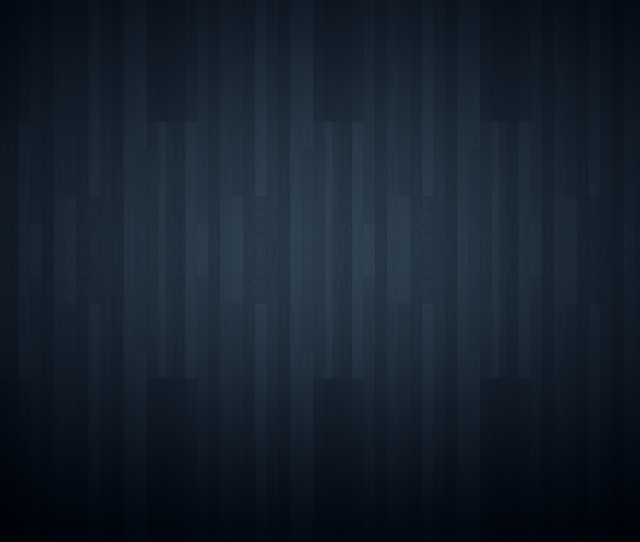
Write a Shadertoy shader that draws this texture.

```glsl
// Dark blue wooden planks under a soft spotlight. A group of narrow upright
// boards repeats across the canvas and mirrors about one horizontal line;
// stretched gradient noise gives the grain, an off-centre falloff the light.

#define GROUP_WIDTH 0.3077
#define GROUP_START 0.2923
#define PLANK_WIDTH 0.02154
#define STRIP_WIDTH 0.01385
#define MIRROR_Y 0.5385
#define LIGHT_CENTER vec2(0.5, 0.55)
#define LIGHT_PEAK 0.295
#define GRAIN_AMOUNT 0.11
#define RING_AMOUNT 0.035
#define SHADE_DARK vec3(0.04, 0.07, 0.11)
#define SHADE_BRIGHT vec3(0.15, 0.21, 0.27)

// Board tones near the mirror line and beyond the joint, right to left
const float INNER_TONE[15] = float[](0.97, 1.01, 1.06, 0.91, 0.96, 0.98, 0.95,
    1.08, 1.05, 0.92, 1.08, 1.07, 0.91, 0.95, 1.07);
const float OUTER_TONE[15] = float[](0.89, 1.07, 1.06, 0.91, 0.98, 1.09, 0.94,
    0.99, 1.02, 0.92, 1.00, 0.93, 0.88, 0.87, 0.86);
const float JOINT[15] = float[](0.237, 0.188, 0.188, 0.6, 0.0985, 0.0985, 0.0985,
    0.0985, 0.0985, 0.6, 0.049, 0.237, 0.237, 0.237, 0.237);

vec2 gradientAt(vec2 cell) {
    vec2 h = vec2(dot(cell, vec2(127.1, 311.7)), dot(cell, vec2(269.5, 183.3)));
    return 2.0 * fract(sin(h) * 43758.5) - 1.0;
}

float gradientNoise(vec2 p) {
    vec2 i = floor(p), f = fract(p);
    vec2 w = f * f * f * (f * (f * 6.0 - 15.0) + 10.0);
    vec2 e = vec2(0.0, 1.0);
    float low = mix(dot(gradientAt(i), f),
                    dot(gradientAt(i + e.yx), f - e.yx), w.x);
    float high = mix(dot(gradientAt(i + e.xy), f - e.xy),
                     dot(gradientAt(i + e.yy), f - e.yy), w.x);
    return mix(low, high, w.y);
}

// Fine fibres over broad streaks, both stretched along the board
float fibres(vec2 p, float seed) {
    float bend = 0.003 * gradientNoise(vec2(p.x * 30.0, p.y * 14.0 + seed));
    float x = p.x + bend;
    return 0.6 * gradientNoise(vec2(x * 330.0, p.y * 12.0 + seed * 7.0))
         + 0.4 * gradientNoise(vec2(x * 140.0, p.y * 26.0 + seed * 3.0));
}

// Long nested arches, strongest close to the mirror line
float rings(vec2 p, float seed) {
    float warp = gradientNoise(vec2(p.x * 70.0, p.y * 28.0 + seed));
    float radius = length(vec2(p.x / PLANK_WIDTH, p.y * 13.0));
    return sin(24.0 * radius + 3.5 * warp) * exp(-p.y * p.y * 90.0);
}

// Brightness of the wood, about one
float wood(vec2 p) {
    float u = mod(p.x - GROUP_START, GROUP_WIDTH);
    float y = abs(p.y - MIRROR_Y);
    bool strip = u < STRIP_WIDTH;
    float fromRight = (GROUP_WIDTH - u) / PLANK_WIDTH;
    int board = strip ? 14 : clamp(int(floor(fromRight)), 0, 13);
    float seed = float(board) * 5.3;

    // Pieces on either side of a joint have their own tone and grain
    bool outer = y > JOINT[board];
    float tone = outer ? OUTER_TONE[board] : INNER_TONE[board];
    if (outer) seed += 71.0;
    tone += GRAIN_AMOUNT * fibres(vec2(u, y), seed);

    // Figured boards
    float across = (0.5 - fract(fromRight)) * PLANK_WIDTH;
    float figured = (board == 12 || board == 5 || board == 6) ? 1.0 : 0.25;
    tone += RING_AMOUNT * figured * rings(vec2(across, y), seed);

    // Thin seams along the sides and at the joint
    float side = strip ? min(u, STRIP_WIDTH - u) : 0.5 * PLANK_WIDTH - abs(across);
    tone -= 0.035 * (1.0 - smoothstep(0.0, 0.0022, side));
    tone -= 0.03 * (1.0 - smoothstep(0.0, 0.002, abs(y - JOINT[board])));
    return tone;
}

float spotlight(vec2 uv) {
    vec2 d = uv - LIGHT_CENTER;
    float fall = d.y > 0.0 ? 3.6 : 4.9;
    return LIGHT_PEAK * exp(-2.65 * d.x * d.x - fall * d.y * d.y);
}

void mainImage(out vec4 fragColor, in vec2 fragCoord) {
    // Average four samples to smooth board edges and fibres
    float tone = 0.0;
    for (int i = 0; i < 4; i++) {
        vec2 offset = vec2(float(i & 1), float(i >> 1)) * 0.5 - 0.25;
        tone += 0.25 * wood((fragCoord + offset) / iResolution.y);
    }

    // Turn the lit level into a shade between the two blues
    float level = spotlight(fragCoord / iResolution.xy) * tone;
    float t = (level - SHADE_DARK.b) / (SHADE_BRIGHT.b - SHADE_DARK.b);
    vec3 color = mix(SHADE_DARK, SHADE_BRIGHT, t);
    fragColor = vec4(max(color, vec3(0.004, 0.012, 0.025)), 1.0);
}
```
